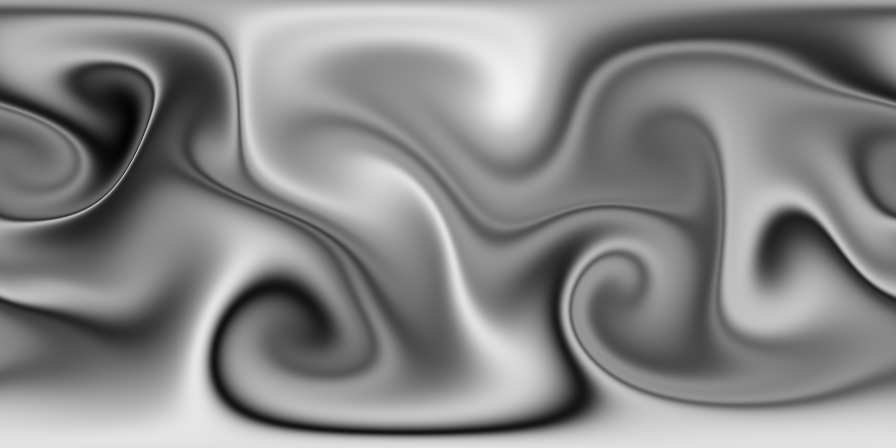
Write a WebGL 2 fragment shader that draws this texture.

```glsl
#version 300 es
precision highp float;
// Smooth grey dye stirred by eddies on a sphere, unrolled as a seamless longitude-latitude map.

uniform vec2 u_resolution;
out vec4 outColor;

const float PI = 3.14159265;
const float GOLDEN_ANGLE = 2.399963;

const int WAVES = 14;             // sines per layered field
const int STEPS = 36;             // integration steps along the flow
const float STIR_LENGTH = 1.1;    // mean distance travelled, in radians
const float EDDY_FREQ = 4.3;      // higher gives smaller eddies
const float DYE_FREQ = 4.9;       // higher gives finer dye patches
const float FREQ_SPREAD = 0.8;    // variation of frequency between waves
const float EDDY_DRIFT = 0.7;     // phase change of the eddies while stirring
const float EDDY_SEED = 2.3;
const float DYE_SEED = 5.1;
const float MEAN_GREY = 0.465;
const float CONTRAST = 0.18;

vec3 waveDir[WAVES];

// Evenly spread directions over a hemisphere.
void initWaves() {
    for (int i = 0; i < WAVES; i++) {
        float z = (float(i) + 0.5) / float(WAVES);
        float a = GOLDEN_ANGLE * float(i);
        waveDir[i] = vec3(sqrt(1.0 - z * z) * vec2(cos(a), sin(a)), z);
    }
}

float waveFreq(int i, float base, float seed) {
    float spread = fract(float(i) * 0.618 + seed) - 0.5;
    return base * (1.0 + FREQ_SPREAD * spread);
}

float wavePhase(int i, float seed) {
    return 2.0 * PI * fract(sin(float(i) * 12.99 + seed * 7.23) * 437.58);
}

// Divergence-free tangent flow, scaled to a mean speed near one.
vec3 eddyFlow(vec3 p, float time) {
    vec3 slope = vec3(0.0);
    for (int i = 0; i < WAVES; i++) {
        float k = waveFreq(i, EDDY_FREQ, EDDY_SEED);
        float drift = EDDY_DRIFT * time * (mod(float(i), 2.0) * 2.0 - 1.0);
        slope += waveDir[i] * k * cos(k * dot(waveDir[i], p) + wavePhase(i, EDDY_SEED) + drift);
    }
    return cross(p, slope) / (EDDY_FREQ * sqrt(float(WAVES) / 3.0));
}

// Unstirred dye with unit variance.
float dye(vec3 p) {
    float sum = 0.0;
    for (int i = 0; i < WAVES; i++) {
        float k = waveFreq(i, DYE_FREQ, DYE_SEED);
        sum += sin(k * dot(waveDir[i], p.yzx) + wavePhase(i, DYE_SEED));
    }
    return sum / sqrt(0.5 * float(WAVES));
}

void main() {
    initWaves();

    // Canvas to sphere
    vec2 uv = gl_FragCoord.xy / u_resolution;
    float lon = 2.0 * PI * uv.x;
    float lat = PI * (uv.y - 0.5);
    vec3 p = vec3(cos(lat) * vec2(cos(lon), sin(lon)), sin(lat));

    // Trace back along the flow
    float stepLength = STIR_LENGTH / float(STEPS);
    for (int s = 0; s < STEPS; s++) {
        float time = float(s) / float(STEPS);
        p = normalize(p - stepLength * eddyFlow(p, time));
    }

    // Dye to grey
    float grey = MEAN_GREY + CONTRAST * dye(p);
    outColor = vec4(vec3(clamp(grey, 0.0, 1.0)), 1.0);
}
```
